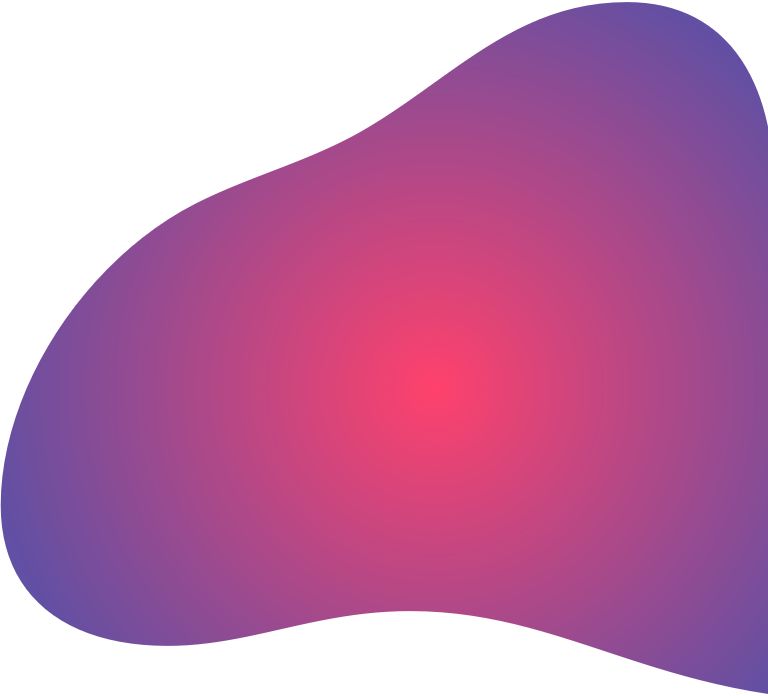
Reproduce this background procedurally as a Shadertoy shader.

```glsl
// Draws a smooth organic blob on white, filled with a radial pink-to-violet gradient.

// Lengths are in canvas heights, origin at the lower left.
const vec3 BACKDROP = vec3(1.0);
const vec3 CORE_PINK = vec3(1.0, 0.255, 0.424);
const vec3 RIM_VIOLET = vec3(0.38, 0.312, 0.64);
const vec2 GLOW_CENTER = vec2(0.625, 0.443);
const float GLOW_RADIUS = 0.647;

const int CURVES = 8;
const int STEPS = 24; // straight pieces per curve

// Closed outline of cubic curves: anchor, leaving handle, arriving handle
const vec2 ANCHOR[CURVES] = vec2[](
    vec2(0.001, 0.274), vec2(0.280, 0.707), vec2(0.517, 0.810), vec2(0.901, 0.997),
    vec2(1.103, 0.820), vec2(1.103, 0.003), vec2(0.589, 0.122), vec2(0.241, 0.072));
const vec2 LEAVE[CURVES] = vec2[](
    vec2(0.001, 0.440), vec2(0.359, 0.747), vec2(0.647, 0.884), vec2(1.013, 0.997),
    vec2(1.149, 0.626), vec2(0.898, 0.034), vec2(0.453, 0.122), vec2(0.093, 0.072));
const vec2 ARRIVE[CURVES] = vec2[](
    vec2(0.122, 0.626), vec2(0.438, 0.766), vec2(0.739, 0.997), vec2(1.080, 0.928),
    vec2(1.264, -0.023), vec2(0.776, 0.122), vec2(0.359, 0.072), vec2(0.001, 0.145));

vec2 cubicBezier(vec2 a, vec2 b, vec2 c, vec2 d, float t) {
    float s = 1.0 - t;
    return s * s * s * a + 3.0 * s * s * t * b + 3.0 * s * t * t * c + t * t * t * d;
}

float segmentDistance(vec2 p, vec2 a, vec2 b) {
    vec2 along = b - a;
    float h = clamp(dot(p - a, along) / dot(along, along), 0.0, 1.0);
    return length(p - a - along * h);
}

// True when a rightward ray from p crosses the segment
bool crossesRay(vec2 p, vec2 a, vec2 b) {
    if ((a.y > p.y) == (b.y > p.y)) return false;
    return p.x < a.x + (b.x - a.x) * (p.y - a.y) / (b.y - a.y);
}

// Signed distance to the outline, negative inside
float blobDistance(vec2 p) {
    float nearest = 1e3;
    float side = 1.0;
    vec2 previous = ANCHOR[0];
    for (int i = 0; i < CURVES; i++) {
        vec2 end = ANCHOR[(i + 1) % CURVES];
        for (int j = 1; j <= STEPS; j++) {
            float t = float(j) / float(STEPS);
            vec2 current = cubicBezier(ANCHOR[i], LEAVE[i], ARRIVE[i], end, t);
            nearest = min(nearest, segmentDistance(p, previous, current));
            if (crossesRay(p, previous, current)) side = -side;
            previous = current;
        }
    }
    return side * nearest;
}

void mainImage(out vec4 fragColor, in vec2 fragCoord) {
    vec2 p = fragCoord / iResolution.y;
    float pixel = 1.0 / iResolution.y;

    // Radial fill
    float falloff = clamp(distance(p, GLOW_CENTER) / GLOW_RADIUS, 0.0, 1.0);
    vec3 fill = mix(CORE_PINK, RIM_VIOLET, falloff);

    // Antialiased blob over the backdrop
    float coverage = clamp(0.5 - blobDistance(p) / pixel, 0.0, 1.0);
    fragColor = vec4(mix(BACKDROP, fill, coverage), 1.0);
}
```
